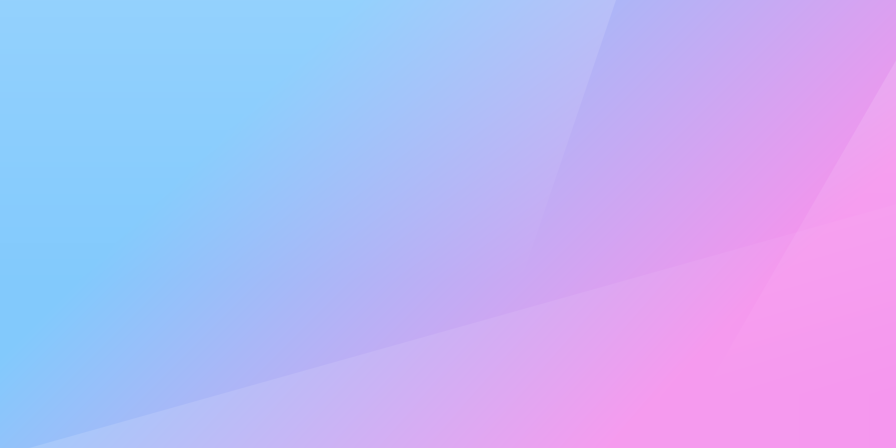
Give the GLSL for this background, as a WebGL 1 fragment shader.

```glsl
precision highp float;

uniform vec2 u_resolution;

#define SKY_BLUE vec3(0.51, 0.79, 0.99)
#define ORCHID_PINK vec3(0.96, 0.58, 0.93)
#define GRADIENT_START 0.80
#define GRADIENT_END 2.36
#define TOP_PANEL_ALPHA 0.14
#define LOWER_PANEL_ALPHA 0.15
#define RIGHT_PANEL_ALPHA 0.15
#define EDGE_SOFTNESS 0.75

// Signed distance to the line from a to b, positive on its left
float lineSide(vec2 p, vec2 a, vec2 b) {
    vec2 direction = normalize(b - a);
    vec2 offset = p - a;
    return direction.x * offset.y - direction.y * offset.x;
}

// Antialiased half plane on the left of the line from a to b
float halfPlane(vec2 p, vec2 a, vec2 b) {
    float softness = EDGE_SOFTNESS / u_resolution.y;
    return smoothstep(-softness, softness, lineSide(p, a, b));
}

// Linear fade from 0 at start to 1 at end
float ramp(float start, float end, float value) {
    return clamp((value - start) / (end - start), 0.0, 1.0);
}

void main() {
    // The canvas spans 2 by 1 units
    vec2 p = gl_FragCoord.xy / u_resolution * vec2(2.0, 1.0);

    // Diagonal base gradient
    float diagonal = p.x + 1.0 - p.y;
    vec3 color = mix(SKY_BLUE, ORCHID_PINK, ramp(GRADIENT_START, GRADIENT_END, diagonal));

    // Upper left panel, fading downwards
    float topPanel = halfPlane(p, vec2(1.172, 0.401), vec2(1.375, 1.0));
    topPanel *= TOP_PANEL_ALPHA * ramp(0.37, 1.0, p.y);

    // Lower panel, fading to the right
    float lowerPanel = halfPlane(p, vec2(2.0, 0.544), vec2(0.065, 0.0));
    lowerPanel *= LOWER_PANEL_ALPHA * mix(1.0, 0.2, ramp(0.0, 2.0, p.x));

    // Right panel, fading downwards
    float rightPanel = halfPlane(p, vec2(2.0, 0.865), vec2(1.589, 0.154));
    rightPanel *= RIGHT_PANEL_ALPHA * ramp(0.12, 0.87, p.y);

    // White veils over the gradient
    color = mix(color, vec3(1.0), topPanel);
    color = mix(color, vec3(1.0), lowerPanel);
    color = mix(color, vec3(1.0), rightPanel);

    gl_FragColor = vec4(color, 1.0);
}
```
